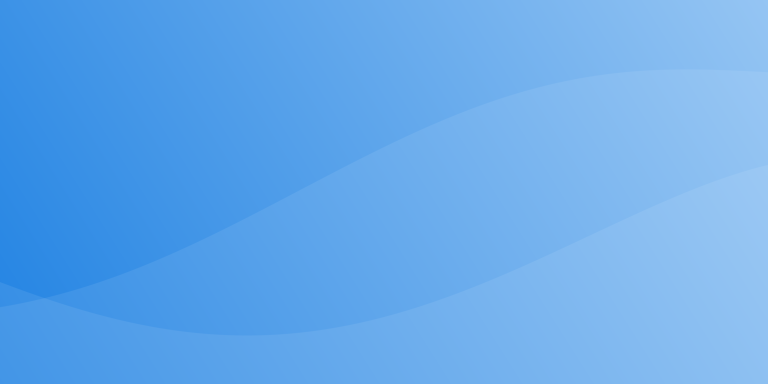
Reproduce this background procedurally as a WebGL 1 fragment shader.

```glsl
precision highp float;
// A calm blue backdrop: a diagonal gradient, deep blue at the lower left and
// pale at the upper right, under two translucent white waves.
// Each wave fills the area below a smooth polynomial crest.

uniform vec2 u_resolution;

// Crest heights as fractions of the canvas; u runs from -1 (left) to 1 (right).
float highCrest(float u) {
    return 0.617 + u * (0.487 + u * (-0.168 + u * (-0.238 + u * (0.057 + u * 0.057))));
}

float lowCrest(float u) {
    return 0.1745 + u * (0.2635 + u * (0.332 + u * (-0.111 - u * 0.0885)));
}

// Coverage of the area below a crest, with an edge about one pixel wide.
float below(float crest, float y) {
    float halfEdge = 0.75 / u_resolution.y;
    return 1.0 - smoothstep(crest - halfEdge, crest + halfEdge, y);
}

void main() {
    vec2 uv = gl_FragCoord.xy / u_resolution;
    float u = uv.x * 2.0 - 1.0;

    // Background gradient
    vec3 deepBlue = vec3(0.125, 0.51, 0.888);
    vec3 paleBlue = vec3(0.585, 0.772, 0.953);
    vec3 color = mix(deepBlue, paleBlue, dot(uv, vec2(0.76, 0.24)));

    // Translucent waves
    color = mix(color, vec3(1.0), 0.08 * below(highCrest(u), uv.y));
    color = mix(color, vec3(1.0), 0.08 * below(lowCrest(u), uv.y));

    gl_FragColor = vec4(color, 1.0);
}
```
